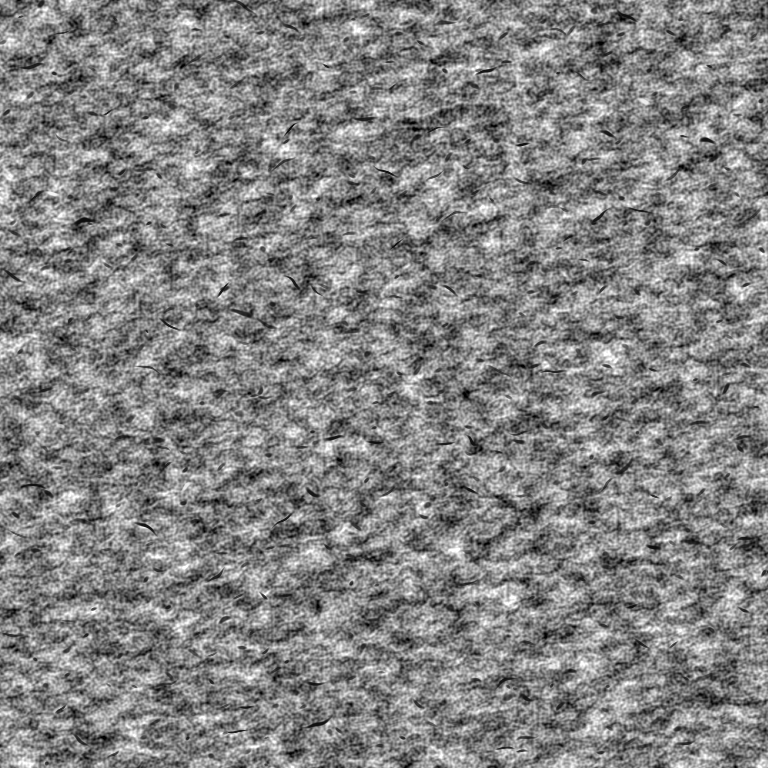
Reproduce this texture procedurally as a WebGL 1 fragment shader.

```glsl
precision highp float;
// Rough grey stone: tilted grainy lumps with short dark cracks, pits and rare bright flecks.

uniform vec2 u_resolution;

#define BASE_GREY 0.52
#define LUMP_SCALE vec2(14.0, 27.0)
#define LUMP_CONTRAST 1.04
#define TILT 0.2
#define WARP 0.006
#define GRAIN_SCALE 230.0
#define GRAIN_CONTRAST 0.36
#define CRACK_GREY 0.05
#define FLECK_GREY 0.97

vec2 hash2(vec2 p) {
  vec3 h = fract(p.xyx * vec3(0.1031, 0.1030, 0.0973));
  h += dot(h, h.yzx + 33.33);
  return fract((h.xx + h.yz) * h.zy);
}

vec2 rotate(vec2 p, float angle) {
  float c = cos(angle), s = sin(angle);
  return vec2(c * p.x + s * p.y, c * p.y - s * p.x);
}

float cornerSlope(vec2 corner, vec2 offset) {
  float angle = 6.2832 * hash2(corner).x;
  return dot(vec2(cos(angle), sin(angle)), offset);
}

float gradientNoise(vec2 p) {
  vec2 i = floor(p), f = fract(p);
  vec2 u = f * f * f * (f * (f * 6.0 - 15.0) + 10.0);
  vec2 e = vec2(1.0, 0.0);
  float low = mix(cornerSlope(i, f), cornerSlope(i + e, f - e), u.x);
  float high = mix(cornerSlope(i + e.yx, f - e.yx), cornerSlope(i + 1.0, f - 1.0), u.x);
  return mix(low, high, u.y);
}

// Flattened octaves, each leaning at its own slight angle
float lumps(vec2 p) {
  float sum = 0.0;
  vec2 scale = LUMP_SCALE;
  vec4 weights = vec4(0.25, 0.38, 0.34, 0.25);
  for (int k = 0; k < 4; k++) {
    float octave = float(k);
    float lean = TILT + 0.22 * cos(octave * 2.4);
    sum += weights.x * gradientNoise(rotate(p, lean) * scale + 37.7 * octave);
    weights = weights.yzwx;
    scale *= 2.0;
  }
  return sum;
}

// Scattered, slightly bent slivers, one at most per grid cell
float slivers(vec2 p, float grid, float density, vec2 size, float seed) {
  float cover = 0.0;
  vec2 cell = floor(p * grid);
  for (int j = -1; j <= 1; j++) {
    for (int i = -1; i <= 1; i++) {
      vec2 id = cell + vec2(float(i), float(j));
      vec2 place = hash2(id + seed);
      vec2 kind = hash2(id + seed + 57.3);
      vec2 q = p - (id + 0.1 + 0.8 * place) / grid;
      q = rotate(q, 0.4 * TILT + 1.5 * (kind.y - 0.5));
      q.y += 24.0 * (place.x - 0.5) * q.x * q.x;
      vec2 extent = size * vec2(mix(0.4, 1.0, place.y), mix(0.6, 1.1, fract(kind.y * 7.0)));
      float sliver = 1.0 - smoothstep(0.45, 1.25, length(q / extent));
      float strength = mix(1.0, 0.55, kind.x / density);
      cover = max(cover, sliver * strength * step(kind.x, density));
    }
  }
  return cover;
}

void main() {
  vec2 p = gl_FragCoord.xy / min(u_resolution.x, u_resolution.y);

  // Ragged outlines
  vec2 warp = vec2(gradientNoise(p * 48.0 + 11.0), gradientNoise(p * 48.0 + 83.0));
  vec2 ragged = p + WARP * warp;

  // Lumpy surface and fine grain
  float grey = BASE_GREY + LUMP_CONTRAST * lumps(ragged);
  grey += GRAIN_CONTRAST * gradientNoise(p * GRAIN_SCALE + 5.3);

  // Long cracks, small pits, bright flecks
  float cracks = slivers(ragged, 15.0, 0.5, vec2(0.019, 0.0026), 3.0);
  float pits = slivers(ragged, 30.0, 0.4, vec2(0.0085, 0.003), 141.0);
  float flecks = slivers(ragged, 10.0, 0.05, vec2(0.011, 0.004), 271.0);
  grey = mix(grey, CRACK_GREY, max(cracks, 0.85 * pits));
  grey = mix(grey, FLECK_GREY, flecks);

  gl_FragColor = vec4(vec3(clamp(grey, 0.0, 1.0)), 1.0);
}
```
